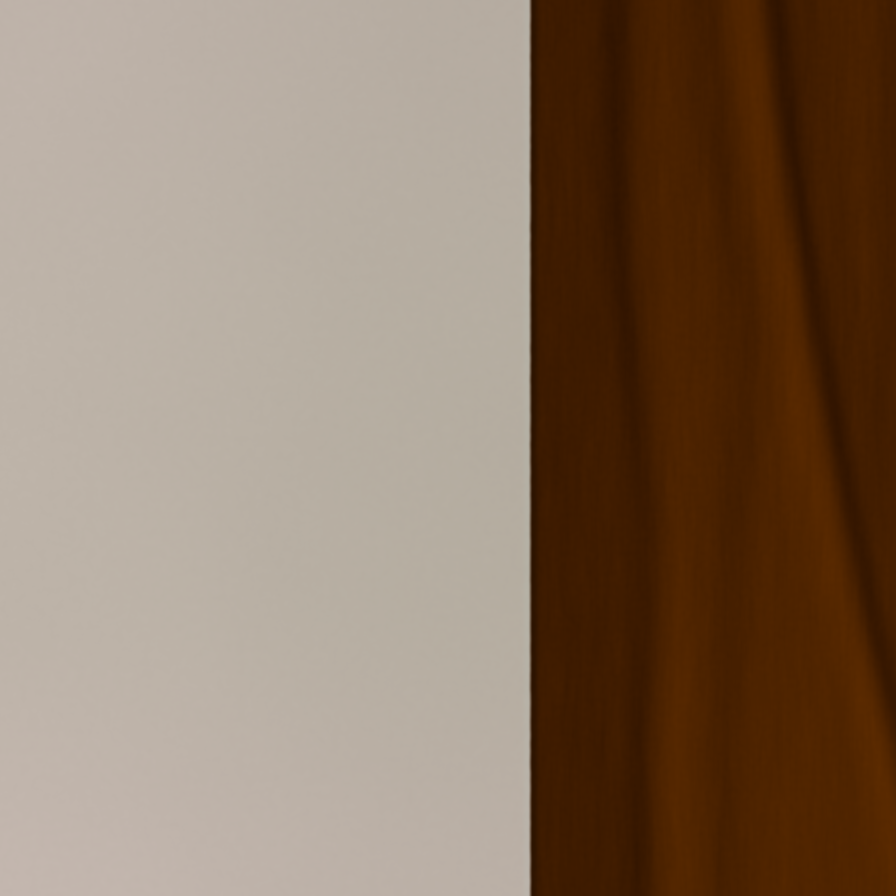
Give the GLSL for this texture, as a three.js fragment shader.

```glsl
// Pale matte wall panel beside a vertical board of dark, streaked brown wood.
varying vec2 vUv;

const float EDGE_X = 0.592;
const float EDGE_SOFTNESS = 0.0026;

vec2 hashGradient(vec2 cell) {
  vec2 k = vec2(dot(cell, vec2(127.1, 311.7)), dot(cell, vec2(269.5, 183.3)));
  return 2.0 * fract(sin(k) * 43758.5) - 1.0;
}

// Gradient noise, roughly -0.7 to 0.7.
float gradientNoise(vec2 p) {
  vec2 i = floor(p);
  vec2 f = fract(p);
  vec2 u = f * f * f * (f * (f * 6.0 - 15.0) + 10.0);
  float a = dot(hashGradient(i), f);
  float b = dot(hashGradient(i + vec2(1.0, 0.0)), f - vec2(1.0, 0.0));
  float c = dot(hashGradient(i + vec2(0.0, 1.0)), f - vec2(0.0, 1.0));
  float d = dot(hashGradient(i + vec2(1.0, 1.0)), f - vec2(1.0, 1.0));
  return mix(mix(a, b, u.x), mix(c, d, u.x), u.y);
}

float layeredNoise(vec2 p) {
  float sum = 0.0;
  float amplitude = 0.6;
  for (int i = 0; i < 3; i++) {
    sum += amplitude * gradientNoise(p);
    p = p * 2.03 + 7.3;
    amplitude *= 0.5;
  }
  return sum;
}

// Soft band around a centre line.
float streak(float x, float centre, float width) {
  float d = (x - centre) / width;
  return exp(-d * d);
}

vec3 panelColor(vec2 p) {
  vec3 color = mix(vec3(0.742, 0.703, 0.660), vec3(0.709, 0.677, 0.628),
                   smoothstep(0.0, 0.55, p.x));
  color += vec3(0.022, 0.011, 0.022) * (1.0 - smoothstep(0.0, 0.35, p.y));
  color += vec3(0.003, -0.003, 0.003) * smoothstep(0.6, 1.0, p.y);
  // Broad unevenness and fine tooth
  color += 0.008 * layeredNoise(p * 5.0);
  color += 0.010 * layeredNoise(p * 95.0);
  // Cool light fringe along the join
  return color + vec3(0.0, 0.016, 0.018) * streak(p.x, EDGE_X - 0.004, 0.004);
}

vec3 woodColor(vec2 p) {
  float drop = 1.0 - p.y;
  float x = p.x + 0.006 * gradientNoise(vec2(p.x * 9.0, p.y * 4.0));

  // Broad tone: dark at the join, warmer to the right and below
  float tone = mix(0.36, 0.60, smoothstep(0.66, 0.75, x));
  tone += 0.13 * drop * smoothstep(0.72, 0.80, x);

  // Long dark figure lines
  float innerLine = 0.690 + 0.032 * smoothstep(0.25, 0.6, drop)
                  - 0.012 * smoothstep(0.65, 1.0, drop);
  float middleLine = 0.785 + 0.043 * smoothstep(0.0, 0.4, drop)
                   - 0.018 * smoothstep(0.4, 0.75, drop);
  float outerLine = 0.866 + 0.10 * drop + 0.085 * drop * drop;
  tone -= 0.28 * streak(x, innerLine, 0.018);
  tone -= 0.20 * streak(x, middleLine, 0.026);
  tone -= 0.46 * streak(x, outerLine, 0.015);
  tone -= 0.18 * streak(x, outerLine + 0.035, 0.032);
  tone -= 0.20 * streak(x, 1.0, 0.025) * smoothstep(0.35, 0.7, p.y);

  // Light bands beside the figure
  tone += 0.17 * streak(x, outerLine - 0.034, 0.022);
  tone += 0.14 * streak(x, 0.757, 0.024) * smoothstep(0.3, 0.9, drop);

  // Stretched fibres and short pores
  tone += 0.16 * layeredNoise(vec2(x * 42.0, p.y * 3.0));
  tone += 0.14 * layeredNoise(vec2(x * 125.0, p.y * 15.0));
  tone += 0.06 * gradientNoise(p * 140.0);
  tone = clamp(tone, 0.0, 1.0);

  vec3 color = mix(vec3(0.175, 0.070, 0.0), vec3(0.365, 0.170, 0.0), tone);
  // Shadow in the join
  return color * (1.0 - 0.28 * streak(p.x, EDGE_X + 0.003, 0.005));
}

void main() {
  float edge = EDGE_X + 0.0004 * gradientNoise(vec2(2.5, vUv.y * 90.0));
  float wood = smoothstep(edge - EDGE_SOFTNESS, edge + EDGE_SOFTNESS, vUv.x);
  gl_FragColor = vec4(mix(panelColor(vUv), woodColor(vUv), wood), 1.0);
}
```
